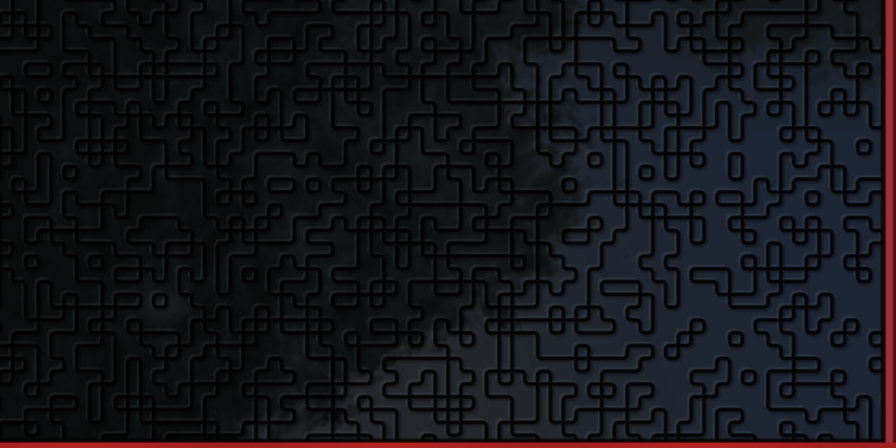
Give the GLSL for this pattern, as a WebGL 1 fragment shader.

```glsl
precision highp float;
// Embossed maze of rounded lines over dusky foliage and sky, with a red edge at the right and bottom.

uniform vec2 u_resolution;

float hash(vec2 c) {
  return fract(sin(dot(c, vec2(127.1, 311.7))) * 43758.55);
}

// Cellular noise: distance to the nearest scattered point.
float cells(vec2 p) {
  vec2 base = floor(p);
  float nearest = 1.5;
  for (int j = -1; j <= 1; j++) {
    for (int i = -1; i <= 1; i++) {
      vec2 c = base + vec2(float(i), float(j));
      vec2 point = c + vec2(hash(c), hash(c + 57.3));
      nearest = min(nearest, distance(p, point));
    }
  }
  return nearest;
}

// Leaf clumps at three scales, roughly -0.5 to 0.5.
float leaves(vec2 p) {
  p += 0.02 * sin(p.yx * 23.0 + 2.0 * sin(p * 11.0));
  return 0.5 * cells(p * 6.0) + 0.3 * cells(p * 17.0 + 4.0) + 0.25 * cells(p * 41.0 + 9.0) - 0.5;
}

// Random two-colouring of the grid faces, sparser towards the open sky.
float face(vec2 c) {
  float open = smoothstep(38.0, 62.0, c.x) * (0.6 + 0.4 * sin(c.y * 0.2 - 0.8));
  return step(hash(c + 3.7), 0.5 - 0.24 * open);
}

// Distance to the borders between unlike faces, with rounded corners.
float lineDistance(vec2 g) {
  vec2 node = floor(g + 0.5);
  vec2 q = g - node;
  float ne = face(node);
  float nw = face(node - vec2(1.0, 0.0));
  float se = face(node - vec2(0.0, 1.0));
  float sw = face(node - 1.0);
  float east = abs(ne - se);
  float west = abs(nw - sw);
  float north = abs(ne - nw);
  float south = abs(se - sw);
  if (east != west) {
    vec2 turn = vec2(east - west, north - south);
    return abs(length(max(0.34 - q * turn, 0.0)) - 0.34);
  }
  return min(abs(q.y) + 1.0 - east, abs(q.x) + 1.0 - north);
}

vec3 backdrop(vec2 p) {
  float leaf = leaves(p);
  vec3 foliage = mix(vec3(0.043, 0.055, 0.053), vec3(0.078, 0.092, 0.095),
                     smoothstep(0.0, 1.3, p.x + 1.2 * leaf));
  foliage *= 1.0 + 0.5 * leaf;
  vec3 sky = mix(vec3(0.142, 0.152, 0.170), vec3(0.115, 0.150, 0.208),
                 smoothstep(0.9, 2.0, p.x + 0.4 * p.y));

  // Ragged tree line on the left, and a bough in the top right corner.
  float treeLine = mix(0.58, 1.17, smoothstep(0.04, 0.38, p.y)) + 0.05 * sin(p.y * 14.0);
  float clear = smoothstep(-0.06, 0.12, p.x - treeLine + 0.5 * leaf);
  float bough = smoothstep(-0.04, 0.08, p.y - 0.87 - 0.25 * leaf)
              * smoothstep(1.42, 1.62, p.x + 0.3 * leaf);
  float haze = 1.0 - 0.3 * smoothstep(0.6, 1.0, p.y);
  float gap = 0.5 * smoothstep(0.06, 0.02, length((p - vec2(0.36, 0.32)) * vec2(0.8, 1.2)) + 0.06 * leaf);
  return mix(foliage, sky, max(clear * haze * (1.0 - 0.75 * bough), gap));
}

void main() {
  vec2 p = gl_FragCoord.xy / u_resolution.y;
  float pixel = 1.0 / u_resolution.y;
  vec3 color = backdrop(p);

  // Raised lines: dark core, soft shadow and a faint lit rim.
  vec2 g = p * 35.0;
  float d = lineDistance(g);
  float core = 1.0 - smoothstep(0.06, 0.23, d);
  float shadow = 1.0 - smoothstep(0.05, 0.34, lineDistance(g + vec2(-0.14, 0.14)));
  float rim = 1.0 - smoothstep(0.03, 0.22, lineDistance(g + vec2(0.2, -0.2)));
  color *= (1.0 - 0.8 * core) * (1.0 - 0.28 * shadow);
  color += vec3(0.040, 0.045, 0.045) * rim * (1.0 - core);

  // Red edge with darker seams on both sides.
  float right = u_resolution.x / u_resolution.y - p.x;
  float bottom = p.y;
  float inset = min(right - 0.029, bottom - 0.016);
  color *= smoothstep(0.0, 0.009, inset) * 0.85 + 0.15;
  color = mix(vec3(0.13, 0.02, 0.02), color, smoothstep(-pixel, pixel, inset));
  vec3 rightRed = mix(vec3(0.31, 0.06, 0.06), vec3(0.60, 0.19, 0.21),
                      smoothstep(0.004, 0.009, right));
  color = mix(rightRed, color, smoothstep(-pixel, pixel, right - 0.023));
  vec3 bottomRed = vec3(0.68, 0.14, 0.13) * (0.97 + 0.05 * sin(p.x * 9.0));
  color = mix(bottomRed, color, smoothstep(-pixel, pixel, bottom - 0.012));

  gl_FragColor = vec4(color, 1.0);
}
```
